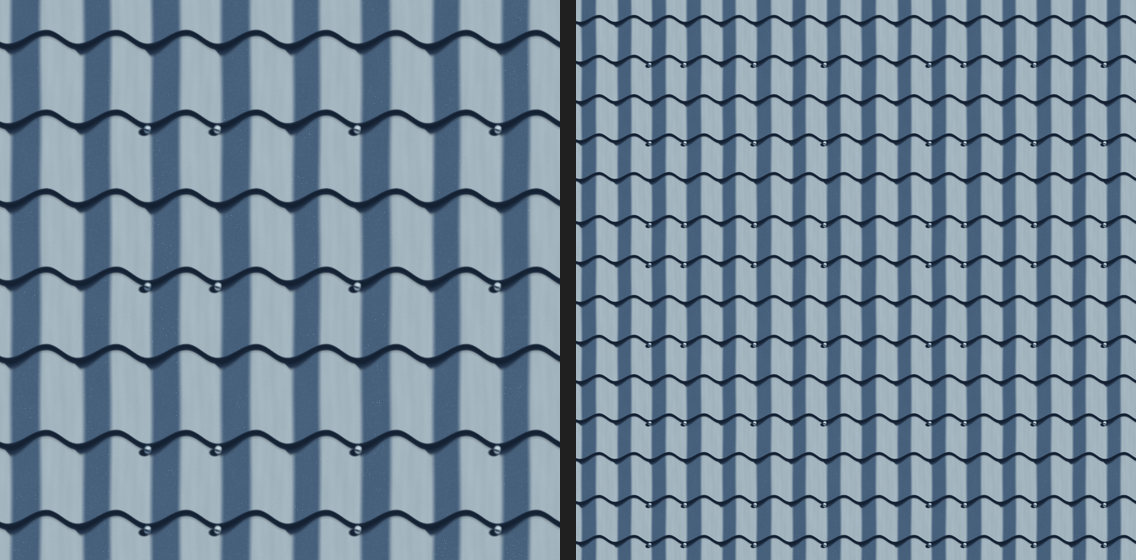
Left: one tile. Right: repeated 2 by 2.
This texture is drawn by a WebGL 1 fragment shader. Its source:

```glsl
precision highp float;
// Blue-grey metal roof tiles: 8 rolls across and 7 courses down, tiling seamlessly.
// Each roll is a soft light/shade profile; each course ends in a wavy dark lip,
// and some lip troughs carry a small screw. All repeats wrap on the unit square.

uniform vec2 u_resolution;

const float TAU = 6.2831853;
const float COLS = 8.0;
const int ROWS = 7;
const float FIRST_CREST = 0.0534;  // depth of the first lip crest below the top
const float ROW_DRIFT = 0.00065;   // uneven laying of the first five courses
const float TROUGH = 0.105;        // trough position inside a roll
const float RISE = 0.56;           // share of a roll spent rising to the crest
const float WAVE_DROP = 0.0245;    // crest to trough
const float LIP_THIN = 0.0108;
const float LIP_EXTRA = 0.0095;    // added thickness just past a trough
const float SCREW_DEPTH = 0.0365;  // below the crest
const float GRAIN = 0.022;
const vec2 SPECK_GRID = vec2(96.0);

const vec3 LIGHT = vec3(0.64, 0.71, 0.75);
const vec3 SHADE = vec3(0.28, 0.38, 0.49);
const vec3 LIP_SOFT = vec3(0.15, 0.22, 0.31);
const vec3 LIP_DARK = vec3(0.08, 0.13, 0.20);
const vec3 METAL = vec3(0.78, 0.85, 0.88);

float hash(vec2 p) {
  return fract(sin(dot(p, vec2(127.1, 311.7))) * 4375.85);
}

// Wrapping cellular noise: distance to the nearest scattered point, in cells.
float cellular(vec2 uv, vec2 grid) {
  vec2 p = uv * grid, cell = floor(p);
  float nearest = 2.0;
  for (int j = -1; j <= 1; j++) {
    for (int i = -1; i <= 1; i++) {
      vec2 c = cell + vec2(float(i), float(j));
      vec2 id = mod(c, grid);
      vec2 point = c + vec2(hash(id), hash(id + 37.0));
      nearest = min(nearest, distance(p, point));
    }
  }
  return nearest;
}

float wrapSigned(float v) { return fract(v + 0.5) - 0.5; }

// Soft-edged ellipse coverage.
float ellipse(vec2 p, vec2 radius, float soft) {
  float d = (length(p / radius) - 1.0) * min(radius.x, radius.y);
  return 1.0 - smoothstep(-soft, soft, d);
}

// Light and shade across one roll, with streaks and grain.
vec3 surface(vec2 uv) {
  float u = fract(uv.x * COLS), col = floor(uv.x * COLS);
  float wobble = 0.006 * sin(TAU * (3.0 * uv.y + hash(vec2(col, 2.0))));
  float left = u + wobble + 0.035 * (hash(vec2(col, 5.0)) - 0.5);
  float right = u + wobble + 0.025 * (hash(vec2(col, 9.0)) - 0.5);
  float band = smoothstep(0.13, 0.225, left) * (1.0 - smoothstep(0.525, 0.62, right));
  float streak = sin(TAU * (24.0 * uv.x + 0.15 * sin(TAU * 7.0 * uv.y)))
               + 0.7 * sin(TAU * (61.0 * uv.x + 0.2 * sin(TAU * 3.0 * uv.y)));
  vec3 color = mix(LIGHT + 0.007 * streak, SHADE, band);
  float cells = cellular(uv, SPECK_GRID * 2.0) - 0.5;
  float blotch = cellular(uv, vec2(24.0, 14.0)) - 0.5;
  color += GRAIN * (cells * (0.35 + 0.65 * band) + 0.5 * blotch);
  // Sparse pale dust specks
  float dust = 1.0 - smoothstep(0.03, 0.11, cellular(uv, SPECK_GRID));
  float rare = step(0.8, hash(mod(floor(uv * 48.0), 48.0) + 11.0));
  return color + 0.07 * dust * rare * (0.3 + band);
}

void main() {
  vec2 uv = gl_FragCoord.xy / u_resolution;
  float aa = 1.2 / min(u_resolution.x, u_resolution.y);

  // Roll coordinates measured from the nearest trough
  float x = uv.x * COLS - TROUGH;
  float t = fract(x);
  float phase = t < RISE ? 0.5 * t / RISE : 0.5 + 0.5 * (t - RISE) / (1.0 - RISE);
  float drop = WAVE_DROP * (0.5 + 0.5 * cos(TAU * phase));
  float side = wrapSigned(x);
  float col = mod(floor(x + 0.5), COLS);

  // Nearest course lip
  float below = 1.0, row = 0.0;
  for (int i = 0; i < ROWS; i++) {
    float r = float(i);
    float drift = r < 4.5 ? -ROW_DRIFT * r * r : 0.0;
    float crest = FIRST_CREST + r / float(ROWS) + drift;
    float d = wrapSigned(1.0 - uv.y - crest - drop);
    if (abs(d) < abs(below)) { below = d; row = r; }
  }

  // Lip, thickest just after the trough
  float s = wrapSigned(x - 0.06);
  float bulge = smoothstep(-0.11, 0.0, s) * (1.0 - smoothstep(0.0, 0.42, s));
  float vary = 0.85 + 0.3 * hash(vec2(col, row));
  float thick = LIP_THIN + LIP_EXTRA * bulge * mix(1.0, vary, bulge);
  float soft = aa + 0.0012 * bulge;
  float lip = smoothstep(-aa, aa, below) * (1.0 - smoothstep(thick - soft, thick + soft, below));
  float contact = step(0.0, below) * (1.0 - smoothstep(thick, thick + 0.007, below));
  vec3 color = surface(uv) * (1.0 - 0.16 * contact);
  float depth = below / thick;
  float softness = smoothstep(0.45, 0.95, depth) * (0.3 + 0.7 * bulge)
                 + 0.5 * (1.0 - smoothstep(0.0, 0.25, depth));
  color = mix(color, mix(LIP_DARK, LIP_SOFT, softness), lip);

  // Screws on alternate courses and the last one, in selected troughs
  bool screwRow = mod(row, 2.0) > 0.5 || row > 5.5;
  bool screwCol = col > 1.5 && (mod(col, 2.0) > 0.5 || col < 2.5);
  if (screwRow && screwCol) {
    vec2 p = vec2(side / COLS, SCREW_DEPTH - drop - below);
    p.x += 0.003 * (hash(vec2(col, row + 4.0)) - 0.5);
    float seat = ellipse(p + vec2(0.005, 0.004), vec2(0.0095, 0.0065), aa);
    float head = ellipse(p - vec2(0.001, 0.001), vec2(0.0062, 0.0075), aa);
    float glint = ellipse(p - vec2(0.002, 0.004), vec2(0.0042, 0.0028), aa);
    float slot = ellipse(p + vec2(0.001, 0.0005 + 0.3 * p.x), vec2(0.0055, 0.0014), aa);
    color = mix(color, LIP_DARK, seat);
    color = mix(color, mix(SHADE, LIGHT, col < 2.5 ? 0.3 : 0.75), head);
    color = mix(color, METAL, glint);
    color = mix(color, LIP_DARK, 0.85 * slot);
  }
  gl_FragColor = vec4(color, 1.0);
}
```
